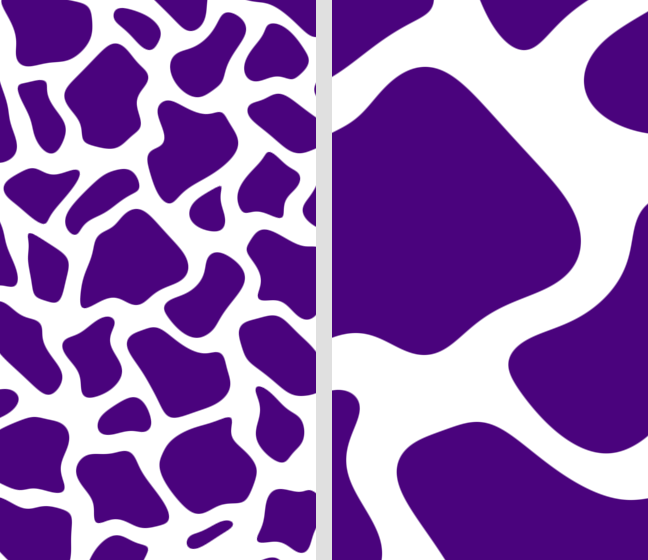
Left, the full canvas; right, a detail of the centre.
Reproduce this pattern procedurally as a Shadertoy shader.

```glsl
// Cow-hide pattern: smooth purple patches of mixed sizes on white.

const vec3 PURPLE = vec3(0.29, 0.01, 0.49);
const vec3 WHITE = vec3(1.0);

vec3 hash3(vec2 p) {
    vec3 q = fract(p.xyx * vec3(0.1031, 0.1030, 0.0973) + 0.37);
    q += dot(q, q.yxz + 33.33);
    return fract((q.xxy + q.yzz) * q.zyx);
}

// Jittered patch centre (xy) and its weight (z); few patches are heavy
vec3 patchSite(vec2 cell) {
    vec3 h = hash3(cell);
    return vec3(cell + 0.12 + 0.76 * h.xy, 0.75 * h.z * h.z * h.z);
}

// Layered sines bend the patches into lobes and waists
vec2 wobble(vec2 p) {
    p += 0.12 * sin(p.yx * vec2(4.1, 3.7) + vec2(0.6, 2.3));
    p += 0.05 * sin(p.yx * vec2(7.9, 8.6) + p * 2.0 + vec2(4.0, 1.1));
    return p;
}

// Rounded distance to the border of the weighted cell around p
float patchDepth(vec2 p) {
    vec2 base = floor(p);
    vec3 nearest = vec3(0.0);
    float best = 1e5;
    for (int y = -2; y <= 2; y++)
    for (int x = -2; x <= 2; x++) {
        vec3 site = patchSite(base + vec2(x, y));
        vec2 d = p - site.xy;
        float power = dot(d, d) - site.z;
        if (power < best) {
            best = power;
            nearest = site;
        }
    }

    // Smooth minimum over all borders rounds the corners
    const float ROUNDING = 0.085;
    float sum = 0.0;
    for (int y = -2; y <= 2; y++)
    for (int x = -2; x <= 2; x++) {
        vec3 site = patchSite(base + vec2(x, y));
        float span = distance(site.xy, nearest.xy);
        if (span > 0.001) {
            vec2 d = p - site.xy;
            float border = (dot(d, d) - site.z - best) / (2.0 * span);
            sum += exp(-border / ROUNDING);
        }
    }
    return -ROUNDING * log(sum);
}

void mainImage(out vec4 fragColor, in vec2 fragCoord) {
    // Four cells across the canvas width
    vec2 p = 4.0 * fragCoord / iResolution.x + vec2(11.0, 5.0);
    float depth = patchDepth(wobble(p)) - 0.095;

    float edge = 0.8 * fwidth(depth) + 1e-4;
    float ink = smoothstep(-edge, edge, depth);
    fragColor = vec4(mix(WHITE, PURPLE, ink), 1.0);
}
```
